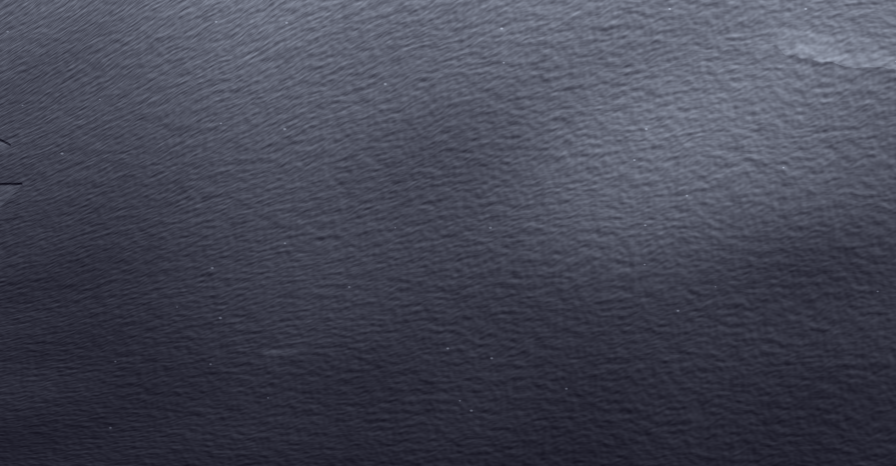
This texture is drawn by a Shadertoy shader. Its source:

```glsl
// Dark slate slab: fine curved cleavage grain, a soft sheen, pale flecks and chipped edges.
#define GRAIN_FREQ vec2(21.0, 74.0)
#define GRAIN_CONTRAST 0.26
#define LIGHT_STEP vec2(0.1, 0.42)
#define BEND 0.75
#define BEND_WIDTH 1.05
#define MOTTLE 0.04
#define SHEEN 0.115
#define FLECK_CELL 0.1
#define FLECK_SHARE 0.18
#define DARK_SLATE vec3(0.14, 0.14, 0.19)
#define PALE_SLATE vec3(0.45, 0.47, 0.53)

uint hashCell(ivec2 c) {
    uint h = uint(c.x) * 374761393u + uint(c.y) * 668265263u;
    h = (h ^ (h >> 13)) * 1274126177u;
    h = (h ^ (h >> 16)) * 2246822519u;
    return h ^ (h >> 15);
}

float random(ivec2 c) {
    return float(hashCell(c) & 65535u) / 65535.0;
}

float cornerSlope(ivec2 c, vec2 d) {
    float a = 6.2832 * random(c);
    return dot(vec2(cos(a), sin(a)), d);
}

float gradientNoise(vec2 p) {
    ivec2 c = ivec2(floor(p));
    vec2 f = fract(p);
    vec2 w = f * f * f * (f * (f * 6.0 - 15.0) + 10.0);
    float low = mix(cornerSlope(c, f), cornerSlope(c + ivec2(1, 0), f - vec2(1, 0)), w.x);
    float high = mix(cornerSlope(c + ivec2(0, 1), f - vec2(0, 1)),
                     cornerSlope(c + ivec2(1, 1), f - vec2(1, 1)), w.x);
    return mix(low, high, w.y);
}

// Coordinates along and across the grain, which rises at the left and levels out
vec2 flowCoords(vec2 p) {
    float across = p.y * exp(0.6 * BEND - BEND * tanh(p.x / BEND_WIDTH));
    across += 0.012 * gradientNoise(p * vec2(5.0, 7.0));
    across += 0.003 * gradientNoise(p * vec2(19.0, 23.0));
    return vec2(p.x, across);
}

float slateHeight(vec2 q) {
    float sum = 0.0, amp = 0.55;
    for (int i = 0; i < 3; i++) {
        sum += amp * gradientNoise(q);
        q = q * vec2(2.0, 1.75) + vec2(17.3, 41.7);
        amp *= 0.9;
    }
    return sum;
}

float blob(vec2 p, vec2 center, vec2 radius) {
    vec2 d = (p - center) / radius;
    return exp(-dot(d, d));
}

// Broad light falling from the top, with a slanted sheen at the right
float broadTone(vec2 p, vec2 flow) {
    float tone = 0.138 + 0.15 * p.y + 0.145 * p.y * p.y;
    tone -= 0.08 * p.y * (1.0 - smoothstep(0.0, 0.55, p.x));
    vec2 slanted = p - vec2(0.0, 0.25 * (p.x - 1.5));
    tone += SHEEN * blob(slanted, vec2(1.5, 0.67), vec2(0.43, 0.23));
    tone -= 0.05 * blob(p, vec2(1.68, 0.43), vec2(0.22, 0.12));
    tone -= 0.025 * blob(p, vec2(0.95, 0.7), vec2(0.25, 0.2));
    return tone + MOTTLE * gradientNoise(flow * vec2(2.2, 6.0) + 9.0);
}

// Small pale specks, at most one in each cell
float flecks(vec2 p, float px) {
    ivec2 c = ivec2(floor(p / FLECK_CELL));
    vec2 jitter = vec2(random(c + 300), random(c + 500));
    vec2 center = (vec2(c) + 0.1 + 0.8 * jitter) * FLECK_CELL;
    float radius = 0.001 + 0.0015 * random(c + 700);
    float dist = length((p - center) * vec2(0.8, 1.2));
    float disc = 1.0 - smoothstep(radius - px, radius + px, dist);
    return disc * step(random(c + 900), FLECK_SHARE);
}

// Raised flake with a rough bright lower lip near the upper right corner
float flake(vec2 p, float px) {
    float rough = 0.02 * gradientNoise(p * vec2(14.0, 20.0));
    rough += 0.012 * gradientNoise(p * vec2(40.0, 50.0));
    float lip = 0.9 - 0.2 * (p.x - 1.63) + rough;
    float above = p.y - lip;
    float reach = smoothstep(1.6, 1.74, p.x);
    float face = smoothstep(-px, 2.0 * px, above) * (1.0 - smoothstep(0.01, 0.075, above));
    float shadow = smoothstep(-0.03, 0.0, above) * (1.0 - smoothstep(-px, px, above));
    return reach * (0.085 * face - 0.045 * shadow);
}

// Dark notches with pale broken faces along the left side
float edgeChips(vec2 p, float px) {
    float sum = 0.0;
    for (int i = 0; i < 2; i++) {
        float k = float(i);
        float size = 0.05 - 0.025 * k;
        float d = p.y - (0.605 + 0.095 * k) + 0.5 * k * p.x;
        float cut = 1.0 - smoothstep(size - 2.0 * px, size, p.x);
        float crack = 1.0 - smoothstep(0.001, 0.001 + 1.5 * px, abs(d));
        float wedge = smoothstep(-px, px, size - p.x + d) * (1.0 - smoothstep(-px, px, d));
        sum += cut * (0.05 * wedge - 0.16 * crack);
    }
    return sum;
}

void mainImage(out vec4 fragColor, in vec2 fragCoord) {
    float px = 1.0 / iResolution.y;
    vec2 p = fragCoord * px;
    vec2 flow = flowCoords(p);
    vec2 grain = flow * GRAIN_FREQ;

    // Ledges lit from above, with thin darker creases
    float relief = slateHeight(grain) - slateHeight(grain + LIGHT_STEP);
    float crease = smoothstep(0.15, 0.45, gradientNoise(grain * vec2(0.8, 1.1) + 70.0));
    float tone = broadTone(p, flow);
    tone += (0.03 + GRAIN_CONTRAST * tone) * (relief - 0.2 * crease);

    // Surface marks
    float scar = blob(p - vec2(0.0, 0.12 * (p.x - 0.6)), vec2(0.6, 0.243), vec2(0.035, 0.007));
    tone += 0.1 * scar * (0.8 + gradientNoise(grain));
    tone += flake(p, px) + edgeChips(p, px) + 0.2 * flecks(p, px);

    vec3 color = mix(DARK_SLATE, PALE_SLATE, (tone - 0.14) / 0.31);
    fragColor = vec4(clamp(color, 0.0, 1.0), 1.0);
}
```
